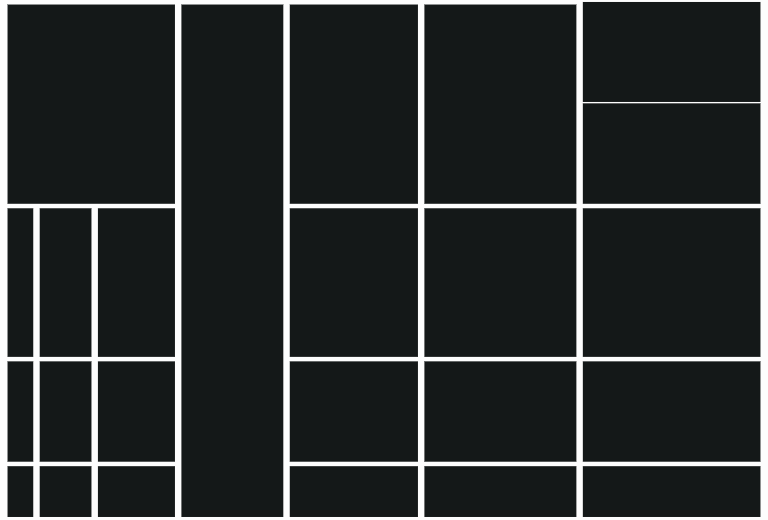
A Shadertoy shader for this background:

```glsl
// A board of dark rectangular panels parted by thin white gutters.
// Each gutter is an antialiased band in canvas fractions; simple
// region tests limit the bands to the columns and rows they divide.

#define PANEL_COLOR  vec3(0.080, 0.094, 0.094)
#define GUTTER_COLOR vec3(0.992)
#define GUTTER_HALF  vec2(0.0042, 0.0043)
#define HAIRLINE_Y   0.8026
#define HAIRLINE_HALF 0.0013
#define FRAME_LOW    vec2(0.0098, 0.0058)
#define FRAME_HIGH   vec2(0.9902, 0.9913)
#define LAST_TOP     0.9962

// Main column gutters, narrow column gutters and row gutters
const float COLUMNS[4] = float[4](0.2320, 0.3731, 0.5484, 0.7547);
const float NARROW[2] = float[2](0.0475, 0.1233);
const float ROWS[3] = float[3](0.6038, 0.3094, 0.1078);

// Coverage of a band around zero, smoothed over one pixel
float band(float offset, float halfWidth, float pixel) {
    return clamp((halfWidth - abs(offset)) / pixel + 0.5, 0.0, 1.0);
}

// Coverage of everything beyond an edge, smoothed over one pixel
float beyond(float distanceOut, float pixel) {
    return clamp(distanceOut / pixel + 0.5, 0.0, 1.0);
}

void mainImage(out vec4 fragColor, in vec2 fragCoord) {
    vec2 uv = fragCoord / iResolution.xy;
    vec2 pixel = 1.0 / iResolution.xy;

    // Regions bounded by the gutters
    bool inLeft = uv.x < COLUMNS[0];
    bool inTall = !inLeft && uv.x < COLUMNS[1];
    bool inLast = uv.x > COLUMNS[3];

    // Outer frame; the last column reaches a little higher
    float top = inLast ? LAST_TOP : FRAME_HIGH.y;
    float gutter = max(beyond(FRAME_LOW.x - uv.x, pixel.x),
                       beyond(uv.x - FRAME_HIGH.x, pixel.x));
    gutter = max(gutter, beyond(FRAME_LOW.y - uv.y, pixel.y));
    gutter = max(gutter, beyond(uv.y - top, pixel.y));

    // Full-height columns
    for (int i = 0; i < 4; i++) {
        gutter = max(gutter, band(uv.x - COLUMNS[i], GUTTER_HALF.x, pixel.x));
    }

    // Rows, absent from the tall panel
    if (!inTall) {
        for (int i = 0; i < 3; i++) {
            gutter = max(gutter, band(uv.y - ROWS[i], GUTTER_HALF.y, pixel.y));
        }
    }

    // Narrow columns at the lower left
    if (inLeft && uv.y < ROWS[0]) {
        for (int i = 0; i < 2; i++) {
            gutter = max(gutter, band(uv.x - NARROW[i], GUTTER_HALF.x, pixel.x));
        }
    }

    // Hairline across the last column
    if (inLast) {
        gutter = max(gutter, band(uv.y - HAIRLINE_Y, HAIRLINE_HALF, pixel.y));
    }

    fragColor = vec4(mix(PANEL_COLOR, GUTTER_COLOR, gutter), 1.0);
}
```
